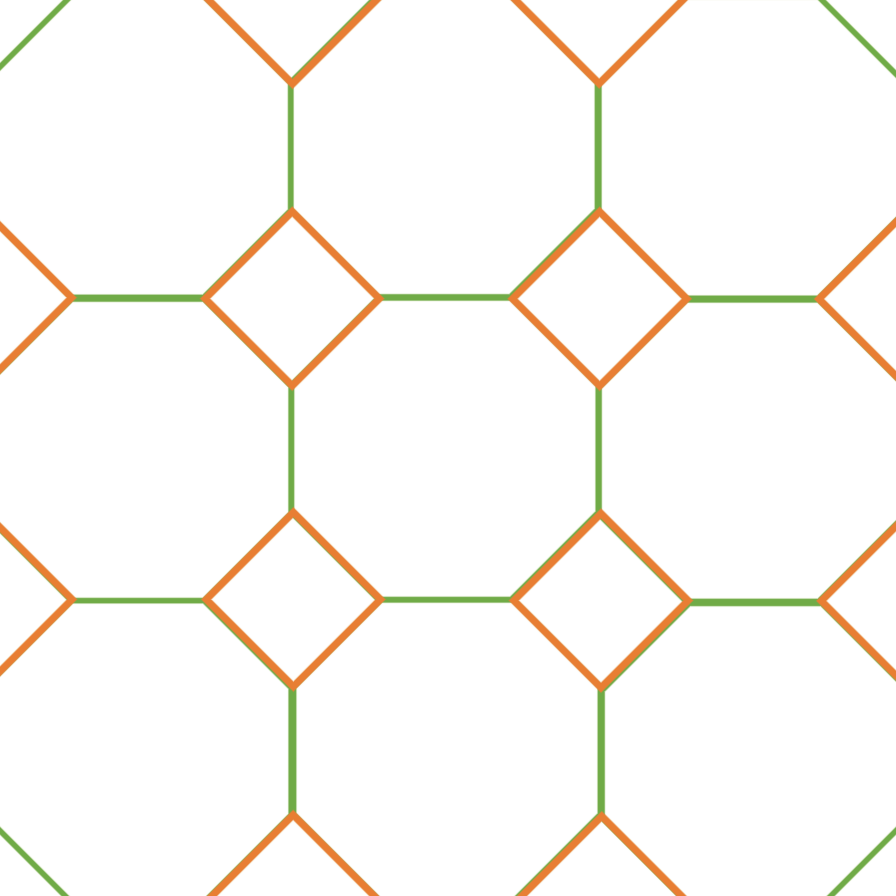
This pattern is drawn by a Shadertoy shader. Its source:

```glsl
const int CELLS = 3;                                // octagons across and down
const vec2 PITCH = vec2(0.3424, 0.3366);            // spacing of the octagons
const vec2 GRID_CENTRE = vec2(0.497, 0.499);
const float DIAMOND_RADIUS = 0.0972;                // centre to corner
const float GREEN_WIDTH = 0.0062;
const float ORANGE_WIDTH = 0.0080;
const float HALO_WIDTH = 0.0022;                    // pale fringe beside a line
const float HALO_STRENGTH = 0.35;
const float OCTAGON_JITTER = 0.0014;
const float DIAMOND_JITTER = 0.0008;
const vec2 OCTAGON_DRIFT = vec2(0.0035, -0.0030);   // slip at the lower right
const vec2 DIAMOND_DRIFT = vec2(0.0042, -0.0022);
const vec3 PAPER = vec3(1.0);
const vec3 CREAM = vec3(0.92, 0.94, 0.83);
const vec3 GREEN = vec3(0.44, 0.67, 0.28);
const vec3 ORANGE = vec3(0.91, 0.495, 0.20);

// Two random values in -1..1
vec2 hash22(vec2 p) {
    vec3 q = fract(p.xyx * vec3(0.1031, 0.1030, 0.0973));
    q += dot(q, q.yzx + 33.33);
    return 2.0 * fract((q.xx + q.yz) * q.zy) - 1.0;
}

float diamondDistance(vec2 p, float radius) {
    return (abs(p.x) + abs(p.y) - radius) * 0.70710678;
}

// A box whose corners are cut so that diamonds fit between neighbours
float octagonDistance(vec2 p) {
    vec2 halfSize = 0.5 * PITCH;
    vec2 side = abs(p) - halfSize;
    float cut = diamondDistance(p, halfSize.x + halfSize.y - DIAMOND_RADIUS);
    return max(max(side.x, side.y), cut);
}

// Grows from 0 to 1 towards the lower right node of a grid
float slip(vec2 node, float last) {
    return node.x * (last - node.y) / (last * last);
}

// Distance to the nearest octagon outline, each copy slightly displaced
float octagonLines(vec2 p) {
    float nearest = 1.0;
    float last = float(CELLS - 1);
    for (int j = 0; j < CELLS; j++) {
        for (int i = 0; i < CELLS; i++) {
            vec2 node = vec2(i, j);
            vec2 offset = OCTAGON_JITTER * hash22(node + 7.0)
                        + OCTAGON_DRIFT * slip(node, last);
            vec2 centre = (node - 0.5 * last) * PITCH + offset;
            nearest = min(nearest, abs(octagonDistance(p - centre)));
        }
    }
    return nearest;
}

// Distance to the nearest diamond outline; the outer corners stay empty
float diamondLines(vec2 p) {
    float nearest = 1.0;
    float last = float(CELLS);
    for (int j = 0; j <= CELLS; j++) {
        for (int i = 0; i <= CELLS; i++) {
            if (i % CELLS == 0 && j % CELLS == 0) continue;
            vec2 node = vec2(i, j);
            vec2 offset = DIAMOND_JITTER * hash22(node + 41.0)
                        + DIAMOND_DRIFT * slip(node, last);
            vec2 centre = (node - 0.5 * last) * PITCH + offset;
            nearest = min(nearest, abs(diamondDistance(p - centre, DIAMOND_RADIUS)));
        }
    }
    return nearest;
}

float stroke(float dist, float width, float pixel) {
    return 1.0 - smoothstep(-pixel, pixel, dist - 0.5 * width);
}

void mainImage(out vec4 fragColor, in vec2 fragCoord) {
    float pixel = 1.0 / iResolution.y;
    vec2 p = fragCoord * pixel - GRID_CENTRE;

    float green = octagonLines(p);
    float orange = diamondLines(p);

    // Pale fringe, then green outlines, then orange on top
    float edge = min(green - 0.5 * GREEN_WIDTH, orange - 0.5 * ORANGE_WIDTH);
    float halo = HALO_STRENGTH * (1.0 - smoothstep(0.0, HALO_WIDTH, edge));
    vec3 color = mix(PAPER, CREAM, halo);
    color = mix(color, GREEN, stroke(green, GREEN_WIDTH, pixel));
    color = mix(color, ORANGE, stroke(orange, ORANGE_WIDTH, pixel));

    fragColor = vec4(color, 1.0);
}
```
